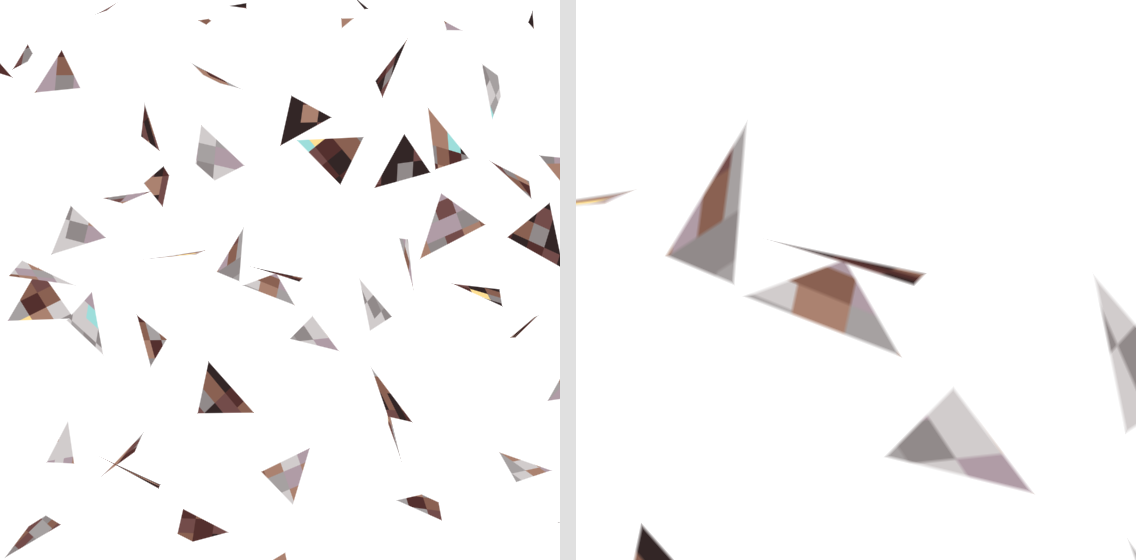
Left, the full canvas; right, a detail of the centre.
A Shadertoy shader for this background:

```glsl
// Scattered triangular shards tumbling over a white ground, sparser towards the bottom.
// Each grid cell may hold one tilted triangle, built from half-planes in its own plane
// and filled with a mosaic of browns, greys and rare pale accents.

const float GRID = 8.0;             // cells per canvas height
const float JITTER = 0.9;           // scatter inside a cell
const float SHARD_RADIUS = 0.060;   // mean circumradius
const float TILE_SIZE = 0.034;      // mosaic tile side
const float MIN_FORESHORTEN = 0.04; // thinnest edge-on view
const float CORNER_SKEW = 0.28;     // irregularity of the edges
const float CUT_CHANCE = 0.25;      // shards with one corner cut off
const float ACCENT_CHANCE = 0.035;  // yellow and aqua tiles
const float TONE_SPREAD = 0.75;     // tile contrast inside a shard
const float EDGE_SOFTNESS = 0.0024;
const vec3 GROUND = vec3(1.0);
const vec3 YELLOW = vec3(1.0, 0.88, 0.58);
const vec3 AQUA = vec3(0.62, 0.87, 0.86);
const vec3 TONES[9] = vec3[9](      // dark to light
    vec3(0.20, 0.15, 0.15), vec3(0.33, 0.19, 0.18), vec3(0.45, 0.30, 0.29),
    vec3(0.54, 0.38, 0.32), vec3(0.67, 0.51, 0.44), vec3(0.57, 0.54, 0.54),
    vec3(0.65, 0.63, 0.63), vec3(0.69, 0.61, 0.65), vec3(0.82, 0.80, 0.80));

// Integer hash (PCG 3D), three values in 0..1
vec3 hash3(ivec3 key) {
    uvec3 v = uvec3(key) * 1664525u + 1013904223u;
    v.x += v.y * v.z; v.y += v.z * v.x; v.z += v.x * v.y;
    v ^= v >> 16u;
    v.x += v.y * v.z; v.y += v.z * v.x; v.z += v.x * v.y;
    return vec3(v >> 8u) / 16777216.0;
}

mat2 rotation(float a) {
    float c = cos(a), s = sin(a);
    return mat2(c, s, -s, c);
}

vec3 tileColor(ivec2 tile, int shardId, float tone) {
    vec3 h = hash3(ivec3(tile, shardId));
    if (h.y < ACCENT_CHANCE) return h.z < 0.5 ? YELLOW : AQUA;
    float t = tone + (h.x - 0.5) * TONE_SPREAD;
    return TONES[int(clamp(t, 0.0, 0.999) * 9.0)];
}

// Square tiles with joints smoothed over the given width
vec3 mosaic(vec2 p, vec2 width, int shardId, float tone) {
    vec2 base = floor(p - 0.5);
    vec2 t = clamp((p - base - 1.0) / width + 0.5, 0.0, 1.0);
    ivec2 k = ivec2(base);
    vec3 low = mix(tileColor(k, shardId, tone),
                   tileColor(k + ivec2(1, 0), shardId, tone), t.x);
    vec3 high = mix(tileColor(k + ivec2(0, 1), shardId, tone),
                    tileColor(k + ivec2(1, 1), shardId, tone), t.x);
    return mix(low, high, t.y);
}

// Canvas distance to a half-plane given in the shard's own plane
float halfPlane(vec2 local, mat2 toLocal, float angle, float offset) {
    vec2 n = vec2(cos(angle), sin(angle));
    return (dot(n, local) - offset) / length(n * toLocal);
}

void drawShard(inout vec3 color, vec2 uv, ivec2 cell, float soft) {
    vec3 place = hash3(ivec3(cell, 1));
    vec3 pose = hash3(ivec3(cell, 2));
    vec3 look = hash3(ivec3(cell, 3));
    vec3 skew = hash3(ivec3(cell, 4)) - 0.5;
    vec2 center = (vec2(cell) + 0.5 + JITTER * (place.xy - 0.5)) / GRID;

    // Density and size depend on height
    float density = mix(0.45, 0.96, smoothstep(0.30, 0.55, center.y));
    if (place.z > density || center.y > 1.0) return;
    float top = smoothstep(0.86, 0.92, center.y);
    float radius = SHARD_RADIUS * mix(0.8, 1.15, look.x) * mix(1.0, 0.28, top);

    // Spin, tilt and spin again: an orthographic 3D pose
    float squash = mix(MIN_FORESHORTEN, 1.0, pose.y);
    mat2 toLocal = rotation(6.2832 * pose.z)
                 * mat2(1.0, 0.0, 0.0, 1.0 / squash)
                 * rotation(6.2832 * pose.x);
    vec2 local = toLocal * (uv - center);

    // Triangle outline, sometimes with a cut corner
    float d = -1.0;
    for (int i = 0; i < 3; i++) {
        float angle = 2.0944 * float(i) + CORNER_SKEW * skew[i];
        d = max(d, halfPlane(local, toLocal, angle, 0.5 * radius));
    }
    if (look.y < CUT_CHANCE)
        d = max(d, halfPlane(local, toLocal, 1.0472, 0.45 * radius));
    float cover = clamp(0.5 - d / soft, 0.0, 1.0);
    if (cover <= 0.0) return;

    // Tiles lie in the shard's plane
    float tone = mix(0.2, 0.95, look.z) - 0.12 * (1.0 - squash) - 0.35 * top;
    mat2 rows = transpose(toLocal);
    vec2 width = min(soft * vec2(length(rows[0]), length(rows[1])) / TILE_SIZE, 1.0);
    int shardId = 100 + cell.x * 64 + cell.y;
    vec3 fill = mosaic(local / TILE_SIZE + 9.0 * skew.xy, width, shardId, tone);
    color = mix(color, fill, cover);
}

void mainImage(out vec4 fragColor, in vec2 fragCoord) {
    vec2 uv = fragCoord / iResolution.y;
    float soft = max(EDGE_SOFTNESS, 1.0 / iResolution.y);
    ivec2 home = ivec2(floor(uv * GRID));
    vec3 color = GROUND;
    for (int y = -1; y <= 1; y++)
        for (int x = -1; x <= 1; x++)
            drawShard(color, uv, home + ivec2(x, y), soft);
    fragColor = vec4(color, 1.0);
}
```
